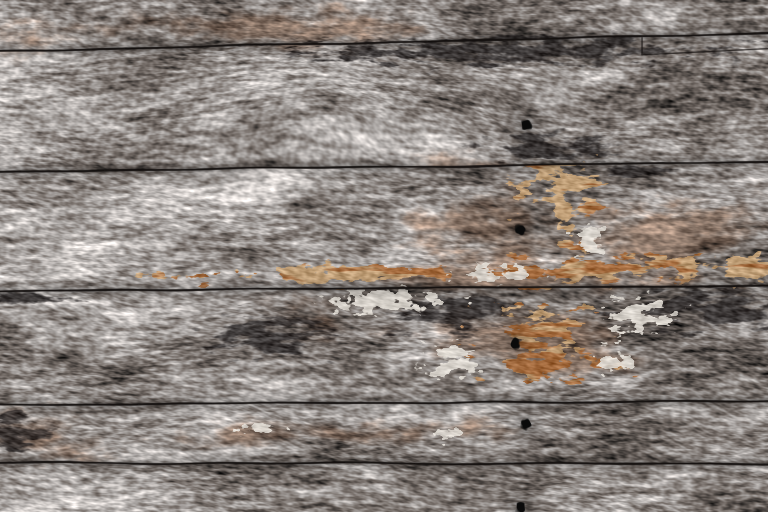
Write a WebGL 2 fragment shader that draws this texture.

```glsl
#version 300 es
precision highp float;
// Six weathered grey boards with dark gaps, nail holes and peeling paint.
// Stretched gradient noise makes the grain; rough ellipses, eaten away by
// noise, place the stains, the brown damp areas and the flakes of paint.
uniform vec2 u_resolution;
out vec4 fragColor;

const int GAPS = 5;
const float ASPECT = 1.5;
// Heights of the gaps at the left and right sides, from the bottom up
const float GAP_LEFT[GAPS] = float[](0.096, 0.209, 0.432, 0.664, 0.900);
const float GAP_RIGHT[GAPS] = float[](0.094, 0.217, 0.443, 0.684, 0.935);
const float HOLE_HEIGHT[GAPS] = float[](0.008, 0.172, 0.328, 0.551, 0.756);

// Rough ellipses: centre xy, radius zw
const int PATCHES = 8;
const vec4 STAINS[PATCHES] = vec4[](
  vec4(0.53, 0.345, 0.11, 0.045), vec4(0.90, 0.39, 0.14, 0.04),
  vec4(1.40, 0.40, 0.20, 0.045), vec4(0.03, 0.16, 0.07, 0.04),
  vec4(0.98, 0.90, 0.42, 0.03), vec4(1.08, 0.71, 0.13, 0.028),
  vec4(1.25, 0.665, 0.08, 0.016), vec4(0.05, 0.42, 0.09, 0.012));
const vec4 DAMP[PATCHES] = vec4[](
  vec4(1.02, 0.57, 0.22, 0.11), vec4(0.63, 0.37, 0.13, 0.07),
  vec4(0.08, 0.15, 0.16, 0.06), vec4(0.95, 0.45, 0.42, 0.03),
  vec4(1.10, 0.35, 0.22, 0.08), vec4(1.35, 0.52, 0.22, 0.08),
  vec4(0.40, 0.95, 0.40, 0.05), vec4(0.65, 0.15, 0.40, 0.03));
const vec4 OCHRE[PATCHES] = vec4[](
  vec4(1.10, 0.635, 0.08, 0.04), vec4(1.11, 0.585, 0.03, 0.05),
  vec4(0.65, 0.465, 0.16, 0.018), vec4(1.17, 0.475, 0.18, 0.025),
  vec4(1.07, 0.30, 0.10, 0.04), vec4(1.05, 0.37, 0.08, 0.035),
  vec4(1.44, 0.48, 0.13, 0.025), vec4(0.34, 0.465, 0.04, 0.015));
const vec4 WHITE[PATCHES] = vec4[](
  vec4(0.75, 0.412, 0.11, 0.024), vec4(0.98, 0.465, 0.08, 0.018),
  vec4(1.20, 0.295, 0.035, 0.03), vec4(1.25, 0.385, 0.07, 0.03),
  vec4(1.15, 0.53, 0.03, 0.03), vec4(0.51, 0.16, 0.04, 0.011),
  vec4(0.87, 0.15, 0.03, 0.014), vec4(0.88, 0.29, 0.05, 0.035));

vec2 gradient(vec2 cell) {
  float h = fract(sin(dot(cell, vec2(127.1, 311.7))) * 4375.85);
  return vec2(cos(h * 6.2832), sin(h * 6.2832));
}

float gradientNoise(vec2 p) {
  vec2 i = floor(p), f = fract(p), e = vec2(0.0, 1.0);
  vec2 u = f * f * f * (f * (f * 6.0 - 15.0) + 10.0);
  float low = mix(dot(gradient(i), f), dot(gradient(i + e.yx), f - e.yx), u.x);
  float high = mix(dot(gradient(i + e), f - e), dot(gradient(i + e.yy), f - e.yy), u.x);
  return mix(low, high, u.y);
}

float fbm(vec2 p, int octaves) {
  float sum = 0.0, amplitude = 1.0;
  for (int i = 0; i < octaves; i++) {
    sum += amplitude * gradientNoise(p);
    p = p * 2.03 + 17.3;
    amplitude *= 0.55;
  }
  return sum;
}

// Coverage of a list of ellipses whose outline is shifted by wear
float patchMask(vec2 p, vec4 list[PATCHES], float wear, float softness) {
  float inside = -9.0;
  for (int i = 0; i < PATCHES; i++)
    inside = max(inside, 1.0 - length((p - list[i].xy) / list[i].zw));
  return smoothstep(0.0, softness, inside + wear);
}

float segment(vec2 p, vec2 a, vec2 b) {
  vec2 d = b - a;
  return length(p - a - d * clamp(dot(p - a, d) / dot(d, d), 0.0, 1.0));
}

float cover(float dist, float pixel) {
  return smoothstep(pixel, -pixel, dist);
}

void main() {
  vec2 p = gl_FragCoord.xy / u_resolution.y;
  float pixel = 0.8 / u_resolution.y;

  // Board number, distance to the nearest gap and to the nearest nail hole
  float board = 0.0, gap = 1.0, hole = 1.0;
  for (int i = 0; i < GAPS; i++) {
    float k = float(i);
    float edge = mix(GAP_LEFT[i], GAP_RIGHT[i], p.x / ASPECT)
      + 0.004 * gradientNoise(vec2(p.x * 5.0, k * 9.7));
    board += step(edge, p.y);
    gap = min(gap, abs(p.y - edge));
    vec2 nail = vec2(1.017 + 0.012 * sin(k * 2.1), HOLE_HEIGHT[i]);
    hole = min(hole, length(p - nail) + 0.006 * gradientNoise(p * 90.0));
  }

  // Grain, bent around a knot and shifted from board to board
  vec2 bend = (p - vec2(0.62, 0.80)) / vec2(0.28, 0.10);
  vec2 q = p + board * vec2(7.3, 3.1);
  q.y += 0.012 * gradientNoise(q * vec2(4.0, 9.0)) - 0.05 * exp(-dot(bend, bend));
  float broad = fbm(q * vec2(3.0, 7.0), 4);
  float grain = fbm(q * vec2(9.0, 65.0), 3);
  float fibre = fbm((q + vec2(0.0, q.x * 0.12)) * vec2(45.0, 130.0), 2);
  float wear = fbm(q * vec2(15.0, 32.0) + 40.0, 4);

  // Bare wood
  float tone = 0.60 - 0.07 * (p.x - 0.5) + 0.03 * sin(board * 2.4)
    + 0.34 * broad + 0.30 * grain + 0.32 * fibre;
  vec3 color = tone * mix(vec3(1.03, 0.95, 0.90), vec3(1.0, 0.975, 0.96), smoothstep(0.35, 0.7, tone));

  // Damp brown areas and black stains
  float damp = patchMask(p, DAMP, 1.2 * broad + 0.6 * wear, 0.9);
  color *= mix(vec3(1.0), vec3(0.80, 0.70, 0.63), damp);
  float stain = patchMask(p, STAINS, wear + 0.8 * grain, 0.6);
  color = mix(color, vec3(0.16, 0.145, 0.145) + 0.2 * fibre, 0.8 * stain);

  // Flaking paint: ochre to rust, then chips of white
  float flake = 1.7 * wear + 0.6 * grain - 0.15;
  vec3 ochre = mix(vec3(0.78, 0.64, 0.47), vec3(0.64, 0.40, 0.21), smoothstep(0.0, 0.4, broad + grain));
  color = mix(color, ochre + 0.2 * fibre, 0.9 * patchMask(p, OCHRE, flake, 0.22));
  float chips = 1.5 * fbm(q * vec2(28.0, 50.0) + 80.0, 3) - 0.2;
  color = mix(color, vec3(0.87, 0.85, 0.82) + 0.15 * fibre, 0.93 * patchMask(p, WHITE, chips, 0.2));

  // Shaded board edges, open gaps, a short split at the right, nail holes
  color *= 1.0 - 0.35 * exp(-gap * 130.0);
  float width = 0.0019 + 0.0014 * gradientNoise(vec2(p.x * 7.0, board));
  float split = min(segment(p, vec2(1.254, 0.893), vec2(1.254, 0.93)),
    segment(p, vec2(1.254, 0.893), vec2(ASPECT, 0.905)));
  float opening = max(cover(gap - width, pixel), 0.8 * cover(split - 0.0013, pixel));
  color = mix(color, vec3(0.07, 0.055, 0.05), 0.92 * opening);
  color *= 1.0 - 0.4 * exp(-hole * 60.0);
  color = mix(color, vec3(0.04), cover(hole - 0.0095, pixel * 1.5));
  fragColor = vec4(clamp(color, 0.0, 1.0), 1.0);
}
```
